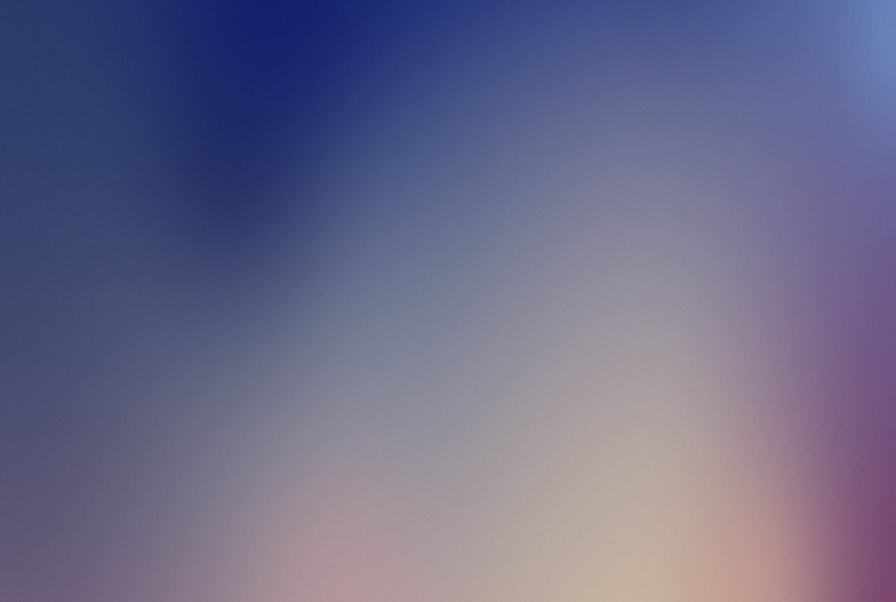
Reproduce this background procedurally as a Shadertoy shader.

```glsl
// A soft dusk gradient: navy above, sand and rose below, plum at the right.
// Four vertical colour curves are blended across the width, then elliptical
// glows tint parts of the field and a faint grain covers it.

// Quadratic colour curve from bottom to top, bent toward a middle colour.
vec3 curve(vec3 bottom, vec3 bend, vec3 top, float height) {
    return mix(mix(bottom, bend, height), mix(bend, top, height), height);
}

// Tints a colour with a soft ellipse.
vec3 glow(vec3 base, vec3 tint, vec2 uv, vec2 centre, vec2 radius, float strength) {
    vec2 offset = (uv - centre) / radius;
    return mix(base, tint, strength * exp(-dot(offset, offset)));
}

// Arithmetic hash, 0 to 1.
float hash(vec2 cell) {
    vec3 p = fract(vec3(cell.xyx) * 0.1031);
    p += dot(p, p.yzx + 33.33);
    return fract((p.x + p.y) * p.z);
}

// Vertical curves joined by smooth horizontal transitions.
vec3 duskField(vec2 uv) {
    vec3 left = curve(vec3(0.41, 0.36, 0.47), vec3(0.21, 0.27, 0.42),
                      vec3(0.16, 0.23, 0.42), uv.y);
    vec3 centre = curve(vec3(0.68, 0.61, 0.62), vec3(0.49, 0.55, 0.61),
                        vec3(0.14, 0.21, 0.48), uv.y);
    vec3 sand = curve(vec3(0.77, 0.70, 0.63), vec3(0.67, 0.63, 0.65),
                      vec3(0.25, 0.31, 0.54), uv.y);
    vec3 right = curve(vec3(0.47, 0.26, 0.42), vec3(0.43, 0.34, 0.53),
                       vec3(0.37, 0.45, 0.67), uv.y);
    vec3 colour = mix(left, centre, smoothstep(0.0, 0.45, uv.x));
    colour = mix(colour, sand, smoothstep(0.42, 0.72, uv.x));
    return mix(colour, right, smoothstep(0.72, 1.02, uv.x));
}

void mainImage(out vec4 fragColor, in vec2 fragCoord) {
    const vec3 SHADOW = vec3(0.10, 0.14, 0.34);
    const vec3 ROYAL = vec3(0.06, 0.11, 0.43);
    const vec3 ROSE = vec3(0.74, 0.58, 0.60);
    const vec3 PEACH = vec3(0.80, 0.64, 0.58);
    const vec3 ICE = vec3(0.42, 0.54, 0.75);
    const vec2 GRAIN_CELLS = vec2(512.0, 344.0);
    const float GRAIN_AMOUNT = 0.012;

    vec2 uv = fragCoord / iResolution.xy;
    vec3 colour = duskField(uv);

    // Dark column and the blue above it
    colour = glow(colour, SHADOW, uv, vec2(0.26, 0.75), vec2(0.11, 0.27), 0.65);
    colour = glow(colour, ROYAL, uv, vec2(0.31, 1.00), vec2(0.13, 0.25), 0.80);

    // Warm light along the bottom
    colour = glow(colour, ROSE, uv, vec2(0.38, 0.00), vec2(0.09, 0.20), 0.50);
    colour = glow(colour, PEACH, uv, vec2(0.83, 0.00), vec2(0.09, 0.22), 0.60);

    // Cool light in the upper right corner
    colour = glow(colour, ICE, uv, vec2(1.00, 0.94), vec2(0.05, 0.16), 0.70);

    // Fine grain
    colour += GRAIN_AMOUNT * (hash(floor(uv * GRAIN_CELLS)) - 0.5);
    fragColor = vec4(colour, 1.0);
}
```
